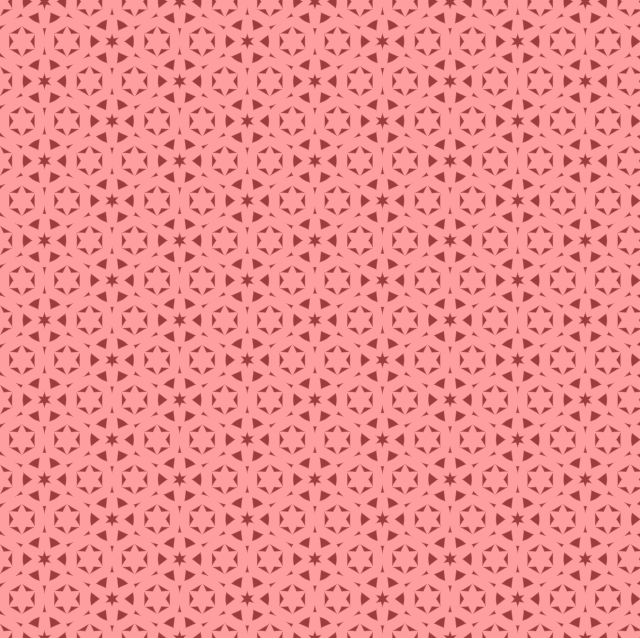
A WebGL 1 fragment shader for this pattern:

```glsl
precision highp float;
// Hexagonal lattice of six-pointed stars, each circled by six fan-shaped petals
// and fine spikes, with toothed rings at the three-fold centres. Every point is
// folded into a 30 degree sector, where each part is a small convex shape.

uniform vec2 u_resolution;

#define CELL_SIZE   vec2(0.21126, 0.12444)  // repeat, in canvas widths
#define STAR_ORIGIN vec2(0.1751, 0.0611)    // centre of one star
#define GROUND      vec3(0.995, 0.620, 0.620)
#define INK         vec3(0.615, 0.235, 0.240)
#define STAR_RADII  vec2(0.042, 0.090)      // notch, point
#define PETAL_REACH vec2(0.160, 0.278)      // tip, rounded end
#define PETAL_HALF  0.078
#define SPIKE_REACH vec2(0.335, 0.412)      // base, tip
#define SPIKE_HALF  0.020
#define RING_RADII  vec2(0.110, 0.162)      // inner corner, outer side
#define TOOTH_HALF  0.076
#define SOFTNESS    0.0014                  // edge blur, in canvas widths

const float SQRT3 = 1.7320508;
const float SECTOR = 1.0471976;

// Offset from the nearest star; neighbouring stars are one unit apart.
vec2 nearestStar(vec2 p) {
  vec2 period = vec2(SQRT3, 1.0);
  vec2 a = mod(p + 0.5 * period, period) - 0.5 * period;
  vec2 b = mod(p, period) - 0.5 * period;
  return dot(a, a) < dot(b, b) ? a : b;
}

// Six-fold rotation and mirror symmetry: angles end up in 0 to 30 degrees.
vec2 foldSix(vec2 p) {
  float angle = atan(p.y, p.x + (dot(p, p) < 1e-10 ? 1e-5 : 0.0));
  angle = abs(mod(angle + 0.5 * SECTOR, SECTOR) - 0.5 * SECTOR);
  return length(p) * vec2(cos(angle), sin(angle));
}

// Signed distance to the line from a to b, negative on its left.
float edge(vec2 p, vec2 a, vec2 b) {
  vec2 along = normalize(b - a);
  return dot(p - a, vec2(along.y, -along.x));
}

float starShape(vec2 p) {
  vec2 point = STAR_RADII.y * vec2(0.5 * SQRT3, 0.5);
  return edge(p, vec2(STAR_RADII.x, 0.0), point);
}

float petalShape(vec2 p) {
  vec2 corner = vec2(0.95 * PETAL_REACH.y, PETAL_HALF);
  float side = edge(p, corner, vec2(PETAL_REACH.x, 0.0));
  return max(side, length(p) - PETAL_REACH.y);
}

float spikeShape(vec2 p) {
  vec2 axis = vec2(0.5 * SQRT3, 0.5);
  vec2 s = vec2(dot(p, axis), abs(dot(p, vec2(-axis.y, axis.x))));
  float side = edge(s, vec2(SPIKE_REACH.y, 0.0), vec2(SPIKE_REACH.x, SPIKE_HALF));
  return max(side, SPIKE_REACH.x - s.x);
}

float ringShape(vec2 p) {
  vec2 v = foldSix(p - vec2(1.0 / SQRT3, 0.0));
  vec2 corner = vec2(RING_RADII.y, TOOTH_HALF);
  float side = edge(v, corner, vec2(RING_RADII.x, 0.0));
  return max(side, v.x - RING_RADII.y);
}

void main() {
  vec2 uv = gl_FragCoord.xy / u_resolution.x;
  vec2 p = (uv - STAR_ORIGIN) / CELL_SIZE * vec2(SQRT3, 1.0);
  vec2 q = foldSix(nearestStar(p));

  // Union of all dark parts
  float d = min(starShape(q), petalShape(q));
  d = min(d, min(spikeShape(q), ringShape(q)));

  float soft = max(SOFTNESS, 0.7 / u_resolution.x) / CELL_SIZE.y;
  float ink = 1.0 - smoothstep(-soft, soft, d);
  gl_FragColor = vec4(mix(GROUND, INK, ink), 1.0);
}
```
